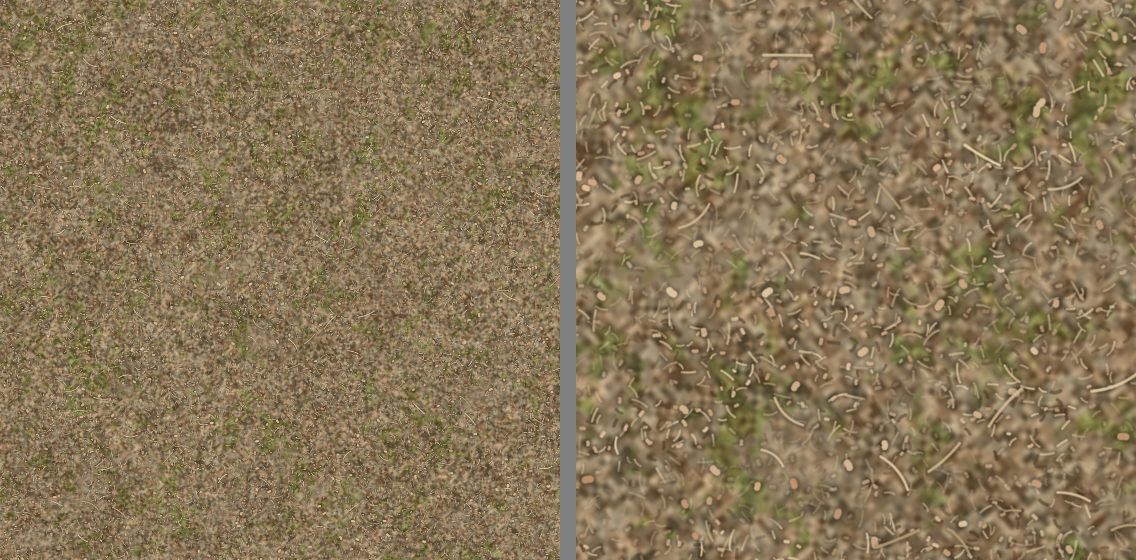
Left: the whole. Right: its middle third, enlarged.
Write a Shadertoy shader that draws this texture.

```glsl
const vec3 DARK_SOIL = vec3(0.35, 0.275, 0.18);
const vec3 PALE_SOIL = vec3(0.73, 0.64, 0.51);
const vec3 DUST = vec3(0.61, 0.54, 0.435);
const vec3 MOSS_TINT = vec3(0.84, 0.94, 0.70);
const vec3 BLADE = vec3(0.37, 0.39, 0.20);
const vec3 SHADE = vec3(0.30, 0.22, 0.14);
const vec3 TAN = vec3(0.72, 0.61, 0.45);
const vec3 STRAW = vec3(0.95, 0.86, 0.70);
const vec3 BARK = vec3(0.78, 0.60, 0.45);
const vec3 CHIP = vec3(0.92, 0.81, 0.66);

float hash(vec2 p, float seed) {
    vec3 q = fract(vec3(p.xyx) * vec3(0.1031, 0.1030, 0.0973) + seed * 0.137);
    q += dot(q, q.yzx + 33.33);
    return fract((q.x + q.y) * q.z);
}

float noise(vec2 p, float seed) {
    vec2 cell = floor(p), f = fract(p);
    f = f * f * (3.0 - 2.0 * f);
    float low = mix(hash(cell, seed), hash(cell + vec2(1, 0), seed), f.x);
    float high = mix(hash(cell + vec2(0, 1), seed), hash(cell + vec2(1, 1), seed), f.x);
    return mix(low, high, f.y);
}

// Noise around zero on a turned grid
float grain(vec2 p, float freq, float seed) {
    float c = cos(seed), s = sin(seed);
    return noise(mat2(c, s, -s, c) * p * freq + 40.0, seed) - 0.5;
}

// Scattered bent capsules: x = coverage, y = random tint, z = soft shadow
vec3 scatter(vec2 p, float cells, float halfLen, float width, float spread,
             float density, float seed) {
    vec2 home = floor(p * cells);
    float edge = max(0.0007, 0.5 / iResolution.y);
    vec3 result = vec3(0.0);
    for (int j = -1; j <= 1; j++)
    for (int i = -1; i <= 1; i++) {
        vec2 cell = home + vec2(i, j);
        if (hash(cell, seed) > density) continue;
        vec2 centre = vec2(hash(cell, seed + 1.0), hash(cell, seed + 2.0));
        float angle = (hash(cell, seed + 3.0) - 0.5) * spread;
        float size = mix(0.4, 1.0, hash(cell, seed + 4.0));
        float bend = 0.5 * (hash(cell, seed + 5.0) - 0.5);
        vec2 q = p - (cell + centre) / cells;
        float c = cos(angle), s = sin(angle);
        q = vec2(c * q.x + s * q.y, c * q.y - s * q.x);
        float reach = halfLen * size;
        float along = min(abs(q.x), reach);
        q.y += bend * along * along / reach;
        float d = length(vec2(max(abs(q.x) - reach, 0.0), q.y));
        float w = width * mix(0.6, 1.0, size);
        float cover = 1.0 - smoothstep(w - edge, w + edge, d);
        if (cover > result.x) result.xy = vec2(cover, hash(cell, seed + 6.0));
        result.z = max(result.z, 1.0 - smoothstep(w, w + 0.003, d));
    }
    return result;
}

// Lays one scattered layer, with its contact shadow, over the ground
vec3 lay(vec3 ground, vec3 layer, vec3 first, vec3 second, float opacity, float shadow) {
    ground *= 1.0 - shadow * layer.z;
    return mix(ground, mix(first, second, layer.y), layer.x * opacity);
}

vec3 soil(vec2 p, float moss) {
    float tone = 0.53 + 0.12 * grain(p, 13.0, 1.0) + 0.18 * grain(p, 45.0, 2.0)
               + 0.42 * grain(p, 115.0, 3.0) + 0.95 * grain(p, 250.0, 4.0);
    vec3 col = mix(DARK_SOIL, PALE_SOIL, clamp(tone, 0.0, 1.15));
    col += grain(p, 120.0, 5.0) * vec3(0.06, -0.01, -0.04);
    float dust = smoothstep(0.04, 0.32, 0.6 * grain(p, 26.0, 6.0) + 0.5 * grain(p, 60.0, 7.0));
    col = mix(col, DUST, 0.4 * dust);
    return col * mix(vec3(1.0), MOSS_TINT, moss);
}

void mainImage(out vec4 fragColor, in vec2 fragCoord) {
    vec2 p = fragCoord / iResolution.y;
    float moss = smoothstep(0.02, 0.30, 0.35 * grain(p, 22.0, 8.0)
               + 0.45 * grain(p, 60.0, 9.0) + 0.45 * grain(p, 130.0, 12.0));
    float litter = mix(0.35, 1.0, smoothstep(-0.25, 0.2,
                   0.5 * grain(p, 24.0, 10.0) + 0.5 * grain(p, 55.0, 11.0)));
    vec3 col = soil(p, moss);

    // Dark gaps and green blades
    col = lay(col, scatter(p, 95.0, 0.0030, 0.0011, 6.28, 0.55, 20.0),
              SHADE, DARK_SOIL, 0.65 * litter, 0.0);
    col = lay(col, scatter(p, 95.0, 0.0040, 0.0009, 6.28, 0.80, 30.0),
              BLADE, BLADE * 1.25, 0.60 * moss, 0.0);

    // Fine dry fibres
    col = lay(col, scatter(p, 90.0, 0.0040, 0.0007, 6.28, 0.75, 40.0),
              TAN, STRAW, 0.75 * litter, 0.12 * litter);
    col = lay(col, scatter(p + 0.37, 66.0, 0.0060, 0.0007, 4.0, 0.60, 50.0),
              TAN, STRAW, 0.85 * litter, 0.14 * litter);

    // Wood chips and crumbs
    col = lay(col, scatter(p, 110.0, 0.0012, 0.0011, 6.28, 0.36, 60.0),
              BARK, CHIP, 0.90 * litter, 0.16);
    col = lay(col, scatter(p + 0.19, 55.0, 0.0016, 0.0021, 6.28, 0.18, 70.0),
              BARK, CHIP, 0.88, 0.18);

    // Sparse long straws, mostly lying sideways
    col = lay(col, scatter(p, 22.0, 0.0150, 0.0009, 1.8, 0.22, 80.0),
              TAN, STRAW, 0.88, 0.15);

    fragColor = vec4(col, 1.0);
}
```
